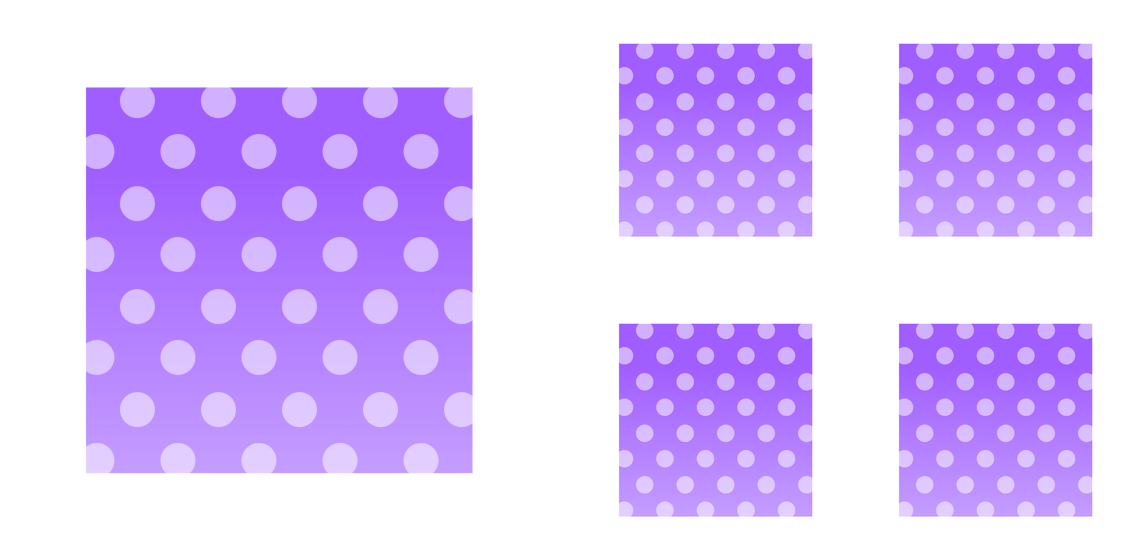
Left: one tile. Right: repeated 2 by 2.
Write a WebGL 2 fragment shader that draws this pattern.

```glsl
#version 300 es
precision highp float;
// A violet square of staggered pale dots, centred on a white ground.
// Two offset dot lattices are built with fract and laid over a vertical
// gradient; the white margin on all sides makes the canvas tile seamlessly.

#define PANEL_MIN vec2(0.1536, 0.1550)
#define PANEL_MAX vec2(0.8438, 0.8438)
#define DOT_PITCH vec2(0.1447, 0.1839)
#define DOT_ORIGIN vec2(0.2454, 0.8203)
#define ROW_STAGGER vec2(-0.07235, -0.0908)
#define DOT_RADIUS 0.0312
#define DOT_OPACITY 0.52
#define FADE_START 0.70
#define EDGE_SOFTNESS 0.0013

uniform vec2 u_resolution;
out vec4 fragColor;

const vec3 GROUND = vec3(1.0);
const vec3 VIOLET = vec3(0.627, 0.365, 1.0);
const vec3 LILAC = vec3(0.770, 0.615, 1.0);

// Signed distance to the nearest dot of a rectangular lattice.
float dotLattice(vec2 p, vec2 origin) {
    vec2 cell = fract((p - origin) / DOT_PITCH + 0.5) - 0.5;
    return length(cell * DOT_PITCH) - DOT_RADIUS;
}

// Signed distance to an axis-aligned box.
float boxDistance(vec2 p, vec2 lower, vec2 upper) {
    vec2 d = abs(p - 0.5 * (lower + upper)) - 0.5 * (upper - lower);
    return length(max(d, 0.0)) + min(max(d.x, d.y), 0.0);
}

// Smooth coverage of a shape, at least about one pixel wide.
float coverage(float dist) {
    float soft = max(EDGE_SOFTNESS, 0.7 / min(u_resolution.x, u_resolution.y));
    return 1.0 - smoothstep(-soft, soft, dist);
}

void main() {
    vec2 uv = gl_FragCoord.xy / u_resolution;

    // Gradient: solid violet above, fading to lilac at the lower edge.
    float fade = clamp((FADE_START - uv.y) / (FADE_START - PANEL_MIN.y), 0.0, 1.0);
    vec3 panel = mix(VIOLET, LILAC, fade);

    // Translucent dots, every other row shifted by half a pitch.
    float dots = min(dotLattice(uv, DOT_ORIGIN),
                     dotLattice(uv, DOT_ORIGIN + ROW_STAGGER));
    panel = mix(panel, vec3(1.0), DOT_OPACITY * coverage(dots));

    // Clip the pattern to the square.
    float inside = coverage(boxDistance(uv, PANEL_MIN, PANEL_MAX));
    fragColor = vec4(mix(GROUND, panel, inside), 1.0);
}
```
